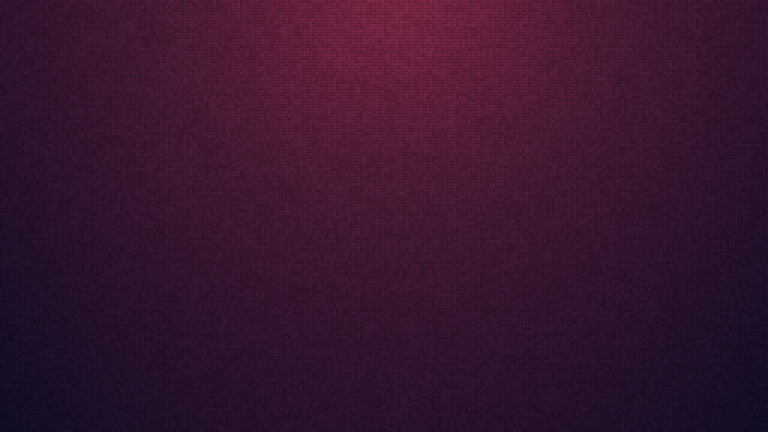
Give the GLSL for this background, as a WebGL 1 fragment shader.

```glsl
precision highp float;
// Dark plum backdrop with a crimson glow from the top, covered by a fine woven tile grain.

uniform vec2 u_resolution;

float hash(vec2 p) {
    vec3 q = fract(vec3(p.xyx) * 0.1031);
    q += dot(q, q.yzx + 33.33);
    return fract((q.x + q.y) * q.z);
}

float valueNoise(vec2 p) {
    vec2 cell = floor(p);
    vec2 f = fract(p);
    f = f * f * (3.0 - 2.0 * f);
    float low = mix(hash(cell), hash(cell + vec2(1.0, 0.0)), f.x);
    float high = mix(hash(cell + vec2(0.0, 1.0)), hash(cell + vec2(1.0, 1.0)), f.x);
    return mix(low, high, f.y);
}

// Glow centred on the top edge, with darker lower corners
float glowAmount(vec2 uv) {
    vec2 fromTop = (uv - vec2(0.515, 1.0)) * vec2(1.5, 1.0);
    float glow = exp(0.1 - 1.42 * sqrt(dot(fromTop, fromTop) + 0.006));
    float side = abs(uv.x - 0.5) * 2.0;
    float corner = side * side * (1.0 - 0.75 * uv.y);
    return max(glow - 0.14 * corner, 0.0);
}

// Thin grooves between tiles: 0 in a groove, 1 on a tile face
float tileFace(vec2 grid, float pixel) {
    vec2 groove = abs(fract(grid + 0.35) - 0.5) - 0.15;
    vec2 face = smoothstep(-0.5 * pixel, 0.5 * pixel, groove);
    return face.x * face.y;
}

void main() {
    vec2 uv = gl_FragCoord.xy / u_resolution;
    vec2 grid = gl_FragCoord.xy / u_resolution.y * 144.0;
    vec2 tile = floor(grid);

    vec3 midnight = vec3(0.045, 0.040, 0.132);
    vec3 crimson = vec3(0.460, 0.140, 0.255);
    vec3 color = mix(midnight, crimson, glowAmount(uv));

    // Per-tile grain and broader uneven dye
    float grain = hash(tile) - 0.5;
    float dye = valueNoise(tile * 0.3) - 0.5;
    color *= 1.0 + 0.13 * grain + 0.05 * dye;
    color += 0.012 * grain;

    // Woven relief
    float face = tileFace(grid, 144.0 / u_resolution.y);
    color *= mix(0.93, 1.08, face);

    gl_FragColor = vec4(color, 1.0);
}
```
